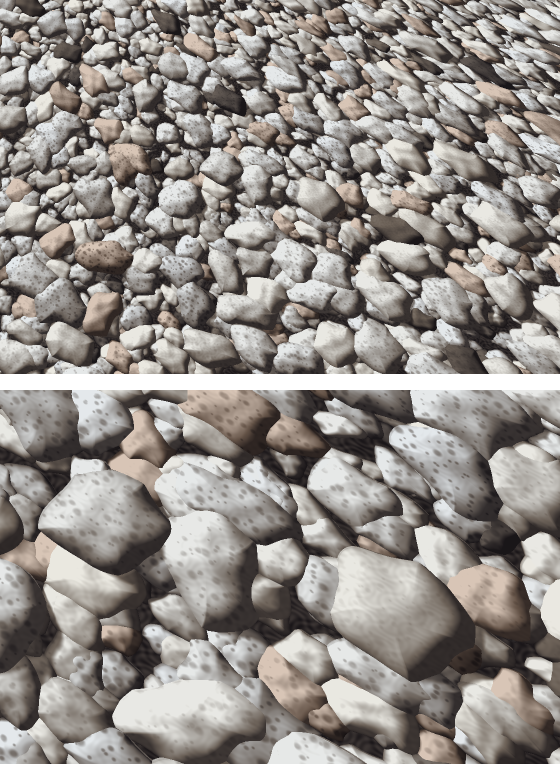
Top, the full canvas; bottom, a detail of the centre.
A Shadertoy shader for this texture:

```glsl
// A bed of pale, pitted gravel seen at a slant, lit from the upper left.
// Three jittered grids of rounded polygonal domes form a height field;
// slopes, cast shadows and cellular pits then set the tone of each stone.

const vec3 LIGHT = vec3(-0.38, 0.66, 0.65);

vec3 hash3(vec2 p) {
    vec3 q = fract(p.xyx * vec3(0.1031, 0.1030, 0.0973));
    q += dot(q, q.yxz + 33.33);
    return fract((q.xxy + q.yzz) * q.zyx);
}

mat2 rotation(float a) {
    return mat2(cos(a), sin(a), -sin(a), cos(a));
}

float layerScale(float layer) {
    return 1.0 + 0.55 * layer;
}

vec2 toLayer(vec2 p, float layer) {
    return rotation(layer * 1.1) * p * layerScale(layer) + 40.0 + layer * 57.3;
}

// Height of one stone in layer units, or zero outside its outline
float stoneHeight(vec2 p, vec2 cell, float layer) {
    vec3 place = hash3(cell + layer * 31.0);
    vec2 q = p - cell - 0.15 - 0.7 * place.xy;
    float radius = mix(0.35, 0.66, place.z);
    if (dot(q, q) > radius * radius * 1.7) return 0.0;

    vec3 form = hash3(cell + 91.7 + layer * 13.0);
    q = rotation(form.x * 6.283) * q / (radius * vec2(1.0, mix(0.64, 0.98, form.y)));
    q += 0.06 * sin(q.yx * 4.0 + form.zx * 20.0);

    // A high norm over five uneven directions rounds off a polygon
    float sum = 0.0;
    for (int i = 0; i < 5; i++) {
        float a = float(i) * 1.257 + 0.8 * sin(form.z * 40.0 + float(i) * 2.4);
        float side = max(dot(q, vec2(cos(a), sin(a))), 0.0);
        side *= side * side;
        sum += side * side;
    }
    float d = max(pow(sum, 1.0 / 6.0), 0.86 * length(q));
    if (d >= 1.0) return 0.0;

    float dome = 0.8 * sqrt(1.0 - d * d * d);
    float tilt = 0.25 * dot(q, form.yz - 0.5);
    float lumps = 0.025 * sin(q.x * 7.0 + form.x * 30.0) * sin(q.y * 6.0 + form.y * 30.0);
    return radius * (0.12 + 0.25 * form.z + dome + tilt + lumps);
}

// Highest stone at p: height, cell, layer
vec4 pile(vec2 p) {
    vec4 best = vec4(0.0, 0.0, 0.0, -1.0);
    for (int k = 0; k < 3; k++) {
        float layer = float(k);
        vec2 q = toLayer(p, layer);
        for (int j = 0; j < 9; j++) {
            vec2 cell = floor(q) + vec2(j % 3 - 1, j / 3 - 1);
            float h = stoneHeight(q, cell, layer) / layerScale(layer);
            if (h > best.x) best = vec4(h, cell, layer);
        }
    }
    return best;
}

// Scattered small pits: one where a pit is, zero elsewhere
float pits(vec2 p) {
    float depth = 0.0;
    for (int j = 0; j < 9; j++) {
        vec2 cell = floor(p) + vec2(j % 3 - 1, j / 3 - 1);
        vec3 r = hash3(cell + 200.0);
        float size = 0.42 * r.z * r.z + 0.05;
        depth = max(depth, 1.0 - smoothstep(size * 0.4, size + 0.12, length(p - cell - r.xy)));
    }
    return depth;
}

vec3 toneColour(float t) {
    vec3 c = mix(vec3(0.10, 0.085, 0.095), vec3(0.42, 0.38, 0.35), clamp((t - 0.09) / 0.29, 0.0, 1.0));
    c = mix(c, vec3(0.73, 0.72, 0.71), clamp((t - 0.38) / 0.34, 0.0, 1.0));
    return mix(c, vec3(0.91, 0.91, 0.905), clamp((t - 0.72) / 0.18, 0.0, 1.0));
}

vec3 gravel(vec2 uv) {
    // Stones shrink towards the top of the canvas
    float nearness = 1.0 - 0.55 * uv.y;
    vec2 p = vec2(uv.x / nearness, -log(nearness) / 0.55) / 0.125;
    vec4 top = pile(p);
    float grain = sin(p.x * 31.0 + 3.0 * sin(p.y * 23.0)) * sin(p.y * 37.0 + 3.0 * sin(p.x * 19.0));
    if (top.w < 0.0) return toneColour(0.15 + 0.06 * grain);

    // Slope of the visible stone
    float scale = layerScale(top.w);
    vec2 e = vec2(0.025, 0.0);
    float hx = stoneHeight(toLayer(p + e.xy, top.w), top.yz, top.w) / scale;
    float hy = stoneHeight(toLayer(p + e.yx, top.w), top.yz, top.w) / scale;
    vec3 normal = normalize(vec3((top.x - vec2(hx, hy)) / e.x, 1.0));
    float diffuse = max(dot(normal, LIGHT), 0.0);

    // Shadows thrown by taller neighbours
    float shadow = 0.0;
    for (int i = 0; i < 2; i++) {
        float reach = 0.15 + 0.2 * float(i);
        float rise = pile(p + normalize(LIGHT.xy) * reach).x - top.x - reach * 0.8;
        shadow = max(shadow, smoothstep(0.0, 0.1, rise));
    }

    // Stone tint: mostly pale, some brown, a few nearly black
    vec3 kind = hash3(top.yz + 300.0 + top.w * 7.0);
    float albedo = mix(0.8, 1.08, kind.x);
    if (kind.y > 0.96) albedo *= 0.4;
    vec3 tint = kind.y < 0.13 ? vec3(0.93, 0.85, 0.79) : mix(vec3(1.01, 1.0, 0.97), vec3(0.98, 1.0, 1.02), kind.z);

    float tone = albedo * (0.2 + 0.88 * diffuse * (1.0 - 0.72 * shadow));
    tone *= mix(0.35, 1.0, smoothstep(0.0, 0.25, top.x));
    float sharpness = 1.0 - 0.6 * smoothstep(0.5, 1.0, uv.y);
    tone *= 1.0 - sharpness * (0.38 * pits(p * 9.0 + kind.xy * 20.0) * kind.z + 0.045 * grain);
    return toneColour(tone) * tint;
}

void mainImage(out vec4 fragColor, in vec2 fragCoord) {
    // Four samples smooth the outlines
    vec3 colour = vec3(0.0);
    for (int s = 0; s < 4; s++) {
        vec2 offset = vec2(s % 2, s / 2) * 0.5 - 0.25;
        colour += gravel((fragCoord + offset) / iResolution.y);
    }
    fragColor = vec4(colour / 4.0, 1.0);
}
```
